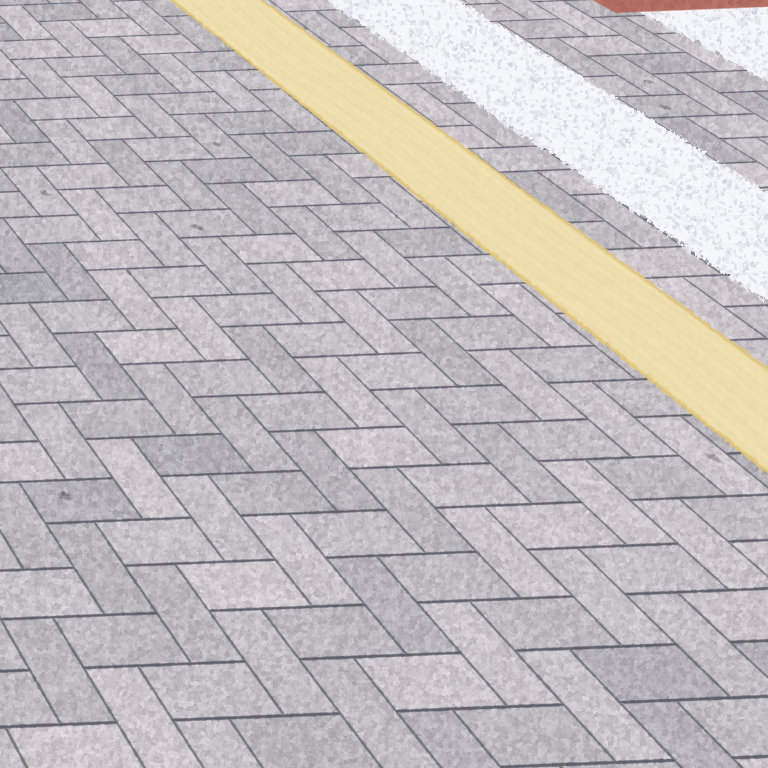
Give the GLSL for this texture, as a WebGL 1 fragment shader.

```glsl
precision highp float;
// Grey herringbone paving in perspective, crossed by a yellow band and worn white stripes.

uniform vec2 u_resolution;

#define ACROSS 28.2      // brick widths across, at unit depth
#define ALONG 55.82      // brick widths towards the horizon
#define HORIZON 2.104    // height of the horizon
#define TILT 0.04        // slope of the horizon
#define VANISH_X -1.068  // where the receding joints meet
#define PHASE vec2(24.78, -33.22)
#define JOINT 0.027      // half width of a joint
#define GRAIN 150.0      // stone grains across the canvas
#define SKEW 0.023       // drift of the stripes against the bricks

const vec3 STONE_DARK = vec3(0.655, 0.655, 0.68);
const vec3 STONE_LIGHT = vec3(0.815, 0.79, 0.81);
const vec3 JOINT_COLOR = vec3(0.32, 0.33, 0.37);
const vec3 YELLOW = vec3(0.935, 0.87, 0.68);
const vec3 GOLD_EDGE = vec3(0.86, 0.74, 0.43);
const vec3 WHITE = vec3(0.965, 0.968, 0.98);
const vec3 WORN_WHITE = vec3(0.80, 0.82, 0.86);
const vec3 RED = vec3(0.70, 0.43, 0.39);

float hash(vec2 p) {
  return fract(sin(dot(p, vec2(127.1, 311.7))) * 4375.85);
}

// Cellular noise: x is the distance to the nearest seed, y its random value.
vec2 cellular(vec2 p) {
  vec2 cell = floor(p);
  vec2 best = vec2(9.0, 0.0);
  for (int j = -1; j <= 1; j++) {
    for (int i = -1; i <= 1; i++) {
      vec2 id = cell + vec2(float(i), float(j));
      vec2 seed = id + vec2(hash(id), hash(id + 37.0));
      float dist = length(p - seed);
      if (dist < best.x) best = vec2(dist, hash(id + 71.0));
    }
  }
  return best;
}

float band(float x, float start, float end, float blur) {
  return smoothstep(start - blur, start + blur, x)
       * (1.0 - smoothstep(end - blur, end + blur, x));
}

// Returns the position inside a 2:1 brick; also gives its size and corner.
vec2 herringbone(vec2 g, out vec2 size, out vec2 corner) {
  vec2 cell = floor(g);
  float kind = mod(cell.x - cell.y, 4.0);
  bool lying = kind < 1.5;
  size = lying ? vec2(2.0, 1.0) : vec2(1.0, 2.0);
  corner = cell;
  if (lying) corner.x -= step(0.5, kind);
  else corner.y -= 1.0 - step(2.5, kind);
  return g - corner;
}

void main() {
  vec2 p = gl_FragCoord.xy / u_resolution;

  // Ground plane, measured in brick widths
  float depth = HORIZON - p.y + TILT * p.x;
  float across = ACROSS * (p.x - VANISH_X) / depth;
  vec2 ground = vec2(across, -ALONG / depth) - PHASE;
  vec2 pixel = vec2(length(vec2(ACROSS, across)) / depth,
                    ALONG / (depth * depth)) / u_resolution.y;

  // Grain of the stone
  vec2 coarse = cellular(p * GRAIN);
  vec2 fine = cellular(p * GRAIN * 1.8 + 19.0);
  float speckle = 0.55 * coarse.y + 0.45 * fine.y - 0.5;
  float cloud = sin(ground.x * 1.7 + sin(ground.y * 1.3))
              * sin(ground.y * 1.1 + sin(ground.x * 0.9));

  // Bricks, each with its own tone
  vec2 size, corner;
  vec2 local = herringbone(ground, size, corner);
  float tone = hash(corner + 5.0);
  vec3 color = mix(STONE_DARK, STONE_LIGHT, 0.15 + 0.8 * sqrt(tone));
  color += speckle * 0.17 + cloud * 0.012;

  // Rare dark stains
  vec2 stainAt = size * (0.3 + 0.4 * vec2(hash(corner + 13.0), hash(corner + 29.0)));
  float stain = 1.0 - smoothstep(0.05, 0.16, length(local - stainAt) + speckle * 0.06);
  color -= 0.2 * stain * step(0.95, hash(corner + 43.0));

  // Joints
  vec2 edge = min(local, size - local) + speckle * 0.012;
  vec2 gap = 1.0 - smoothstep(JOINT - pixel, JOINT + pixel, edge);
  float joint = max(gap.x * 0.8, gap.y);
  color = mix(color, JOINT_COLOR, joint * 0.85);

  // Yellow band with golden rims and faint streaks
  float lane = ground.x - SKEW * ground.y;
  float blur = pixel.x;
  float ragged = lane + speckle * 0.09;
  float streak = sin(lane * 17.0 + sin(ground.y * 0.8) * 2.0)
               * sin(lane * 7.0 + ground.y * 0.6);
  vec3 yellow = YELLOW + streak * 0.012 + speckle * 0.025;
  float rim = 1.0 - band(ragged, 8.4, 11.08, 0.06);
  yellow = mix(yellow, GOLD_EDGE, rim * 0.75);
  color = mix(color, yellow, band(ragged, 8.28, 11.2, blur));

  // White stripes, pitted and chipped at their edges
  float chipped = lane + speckle * 0.34 + cloud * 0.04;
  float white = band(chipped, 13.15, 17.2, blur)
              + band(chipped, 22.1, 27.0, blur);
  float pits = smoothstep(0.62, 0.95, fine.y) * 0.55
             + smoothstep(0.75, 1.0, coarse.y) * 0.4;
  vec3 whitePaint = mix(WHITE, WORN_WHITE, clamp(pits + joint * 0.15, 0.0, 1.0));
  color = mix(color, whitePaint, white);

  // Red paving beyond the far stripe
  float red = smoothstep(21.3 - blur, 21.3 + blur, lane)
            * (1.0 - smoothstep(-15.2 - pixel.y, -15.2 + pixel.y, ground.y));
  color = mix(color, RED + speckle * 0.08, red);

  gl_FragColor = vec4(clamp(color, 0.0, 1.0), 1.0);
}
```
